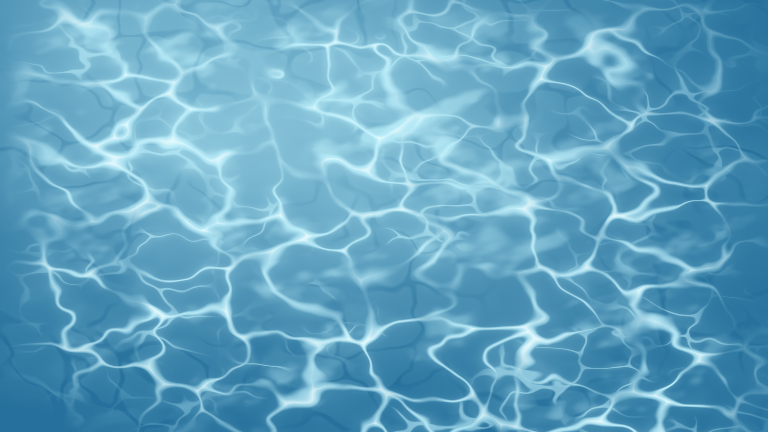
A WebGL 1 fragment shader for this texture:

```glsl
precision highp float;
// Sunlit pool water: webs of light over a blue gradient.
// Warped Voronoi borders form the bright caustic threads and their dark
// shadows; smooth noise fades the threads and adds soft glints.

uniform vec2 u_resolution;

vec2 hash2(vec2 p) {
  vec3 q = fract(vec3(p.xyx) * vec3(0.1031, 0.1030, 0.0973));
  q += dot(q, q.yzx + 33.33);
  return fract((q.xx + q.yz) * q.zy);
}

float noise(vec2 p) {
  vec2 i = floor(p), f = fract(p);
  f = f * f * (3.0 - 2.0 * f);
  float low = mix(hash2(i).x, hash2(i + vec2(1.0, 0.0)).x, f.x);
  float high = mix(hash2(i + vec2(0.0, 1.0)).x, hash2(i + 1.0).x, f.x);
  return mix(low, high, f.y);
}

float fbm(vec2 p) {
  return 0.55 * noise(p) + 0.3 * noise(p * 2.1 + 7.3) + 0.15 * noise(p * 4.3 + 2.9);
}

// Bends straight cell borders into wavy threads.
vec2 ripple(vec2 p) {
  vec2 broad = vec2(noise(p * 1.3 + 3.1), noise(p * 1.3 + 18.7)) - 0.5;
  vec2 fine = vec2(noise(p * 3.7 + 41.0), noise(p * 3.7 + 62.0)) - 0.5;
  return p + 0.75 * broad + 0.24 * fine;
}

// Distance to the cell borders, blended so that the junctions swell.
float webDistance(vec2 p) {
  vec2 cell = floor(p), f = fract(p), nearest = vec2(0.0);
  float best = 9.0;
  for (int y = -1; y <= 1; y++) {
    for (int x = -1; x <= 1; x++) {
      vec2 o = vec2(float(x), float(y));
      vec2 r = o + 0.08 + 0.84 * hash2(cell + o) - f;
      if (dot(r, r) < best) {
        best = dot(r, r);
        nearest = r;
      }
    }
  }
  float sum = 0.0001;
  for (int y = -2; y <= 2; y++) {
    for (int x = -2; x <= 2; x++) {
      vec2 o = vec2(float(x), float(y));
      vec2 r = o + 0.08 + 0.84 * hash2(cell + o) - f;
      vec2 gap = r - nearest;
      if (dot(gap, gap) > 0.0001) {
        sum += exp(-17.0 * dot(0.5 * (r + nearest), normalize(gap)));
      }
    }
  }
  return -log(sum) / 17.0;
}

float thread(float d, float width) {
  return 1.0 - smoothstep(width * 0.2, width + 0.035, d);
}

// Soft elliptical pool of light.
float spot(vec2 p, vec2 center, vec2 size) {
  vec2 q = (p - center) / size;
  return exp(-dot(q, q));
}

void main() {
  vec2 p = gl_FragCoord.xy / u_resolution.y;
  float aspect = u_resolution.x / u_resolution.y;
  float u = p.x / aspect;

  // Broad light: pale upper middle, deep blue right and bottom.
  float light = 0.01 + 0.78 * spot(p, vec2(0.68, 0.73), vec2(0.70, 0.46));
  light += 0.22 * spot(p, vec2(0.15, 1.0), vec2(0.6, 0.4));
  light += 0.13 * spot(p, vec2(1.2, 0.45), vec2(0.45, 0.35));
  light += 0.18 * (fbm(p * vec2(4.0, 7.0)) - 0.5);

  // Where the water surface catches the sun.
  float sun = smoothstep(0.0, 0.1, u) * smoothstep(1.04, 0.86, u);
  sun *= smoothstep(0.0, 0.4, p.y + 0.65 * u) * smoothstep(1.08, 0.86, p.y);
  sun *= 1.0 - 0.55 * spot(p, vec2(aspect, 1.0), vec2(0.45, 0.35));
  sun += 0.35 * spot(p, vec2(1.6, 0.08), vec2(0.16, 0.13));

  // Main web, a finer web behind it, and the shadow web on the floor.
  vec2 slant = vec2(p.x + 0.15 * p.y, p.y);
  float mainWeb = webDistance(ripple(slant * vec2(5.6, 8.2)));
  float fineWeb = webDistance(ripple(slant * vec2(7.4, 11.5) + 23.0));
  float shadowWeb = webDistance(ripple(slant * vec2(6.2, 9.0) + 57.0));

  float fade = smoothstep(0.22, 0.62, fbm(p * vec2(7.0, 9.0) + 11.0));
  float fineFade = smoothstep(0.42, 0.70, fbm(p * vec2(5.0, 8.0) + 31.0));
  float shadowFade = smoothstep(0.38, 0.66, fbm(p * vec2(4.0, 6.0) + 47.0));
  float width = 0.015 + 0.055 * smoothstep(0.4, 0.8, noise(p * vec2(13.0, 17.0) + 5.0));

  float glow = 0.28 * fade * exp(-9.0 * max(mainWeb, 0.0));
  glow += 0.20 * fineFade * exp(-6.0 * max(fineWeb, 0.0));
  float glints = smoothstep(0.56, 0.84, fbm(vec2(p.x + p.y, p.y - 0.4 * p.x) * vec2(7.0, 15.0)));
  float shadow = shadowFade * thread(shadowWeb, 0.03);

  light += sun * (glow + 0.38 * glints) - 0.15 * shadow;
  vec3 color = mix(vec3(0.145, 0.44, 0.61), vec3(0.56, 0.79, 0.87), clamp(light, 0.0, 1.25));

  // Crisp threads over the water, whitest at swollen junctions.
  float core = thread(mainWeb, width) * (0.12 + 0.68 * fade);
  core = max(core, 0.55 * fineFade * thread(fineWeb, 0.012));
  color = mix(color, vec3(0.73, 0.93, 0.98), clamp(core * sun, 0.0, 1.0));
  float sparkle = smoothstep(0.02, -0.045, mainWeb) * fade * sun;
  color = mix(color, vec3(0.95, 1.0, 1.0), clamp(0.75 * sparkle, 0.0, 1.0));

  gl_FragColor = vec4(color, 1.0);
}
```
